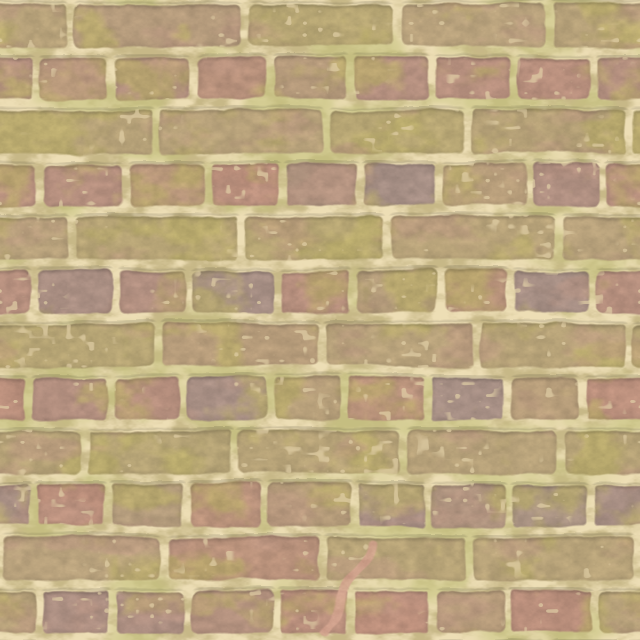
Write a WebGL 2 fragment shader that draws this texture.

```glsl
#version 300 es
precision highp float;

uniform vec2 u_resolution;
out vec4 fragColor;

float hash(vec2 p) {
  vec3 q = fract(p.xyx * 0.1031);
  q += dot(q, q.yzx + 33.33);
  return fract((q.x + q.y) * q.z);
}

// Value noise that wraps after a whole number of cells
float noise(vec2 uv, vec2 cells, float seed) {
  vec2 p = uv * cells, i = floor(p), f = fract(p);
  f = f * f * (3.0 - 2.0 * f);
  vec2 a = mod(i, cells) + seed, b = mod(i + 1.0, cells) + seed;
  return mix(mix(hash(a), hash(vec2(b.x, a.y)), f.x),
             mix(hash(vec2(a.x, b.y)), hash(b), f.x), f.y);
}

float fbm(vec2 uv, vec2 cells, float seed) {
  float sum = 0.0, weight = 0.5;
  for (int i = 0; i < 4; i++) {
    sum += weight * noise(uv, cells, seed);
    cells *= 2.0;
    seed += 17.0;
    weight *= 0.5;
  }
  return sum / 0.9375;
}

// Uneven position of the joint to the left of a brick
float joint(float column, float row, float count) {
  return column + 0.17 * (hash(vec2(mod(column, count), row) + 71.0) - 0.5);
}

void main() {
  vec2 uv = gl_FragCoord.xy / u_resolution;
  float soft = max(0.0022, 1.0 / u_resolution.y);

  // Wavering courses and ragged edges
  vec2 p = uv;
  p.y += 0.006 * (noise(uv, vec2(7.0, 12.0), 3.0) - 0.5);
  p += 0.005 * (vec2(fbm(uv, vec2(40.0), 11.0), fbm(uv, vec2(40.0), 47.0)) - 0.5);

  // Courses alternate between eight headers and four stretchers
  float course = floor(p.y * 12.0);
  float row = mod(course, 12.0);
  bool header = mod(row, 2.0) < 0.5;
  float count = header ? 8.0 : 4.0;
  float shift = header ? 0.36 + 0.2 * hash(vec2(row, 5.0)) : (mod(row, 4.0) > 2.0 ? 0.5 : 0.0);
  float x = p.x * count - shift;
  float column = floor(x);
  if (x < joint(column, row, count)) column -= 1.0;
  else if (x > joint(column + 1.0, row, count)) column += 1.0;
  float left = joint(column, row, count), right = joint(column + 1.0, row, count);
  vec2 id = vec2(mod(column, count), row);

  // Rounded brick outline, negative inside
  vec2 local = vec2((x - 0.5 * (left + right)) / count, p.y - (course + 0.53) / 12.0);
  vec2 halfSize = vec2(0.5 * (right - left) / count - 0.0062, 0.0332);
  float radius = 0.004 + 0.007 * hash(id + 9.0);
  vec2 q = abs(local) - halfSize + radius;
  float d = length(max(q, 0.0)) + min(max(q.x, q.y), 0.0) - radius;
  d += 0.004 * (noise(uv, vec2(24.0), 29.0) - 0.5);

  // Clay: mauve and red headers, mostly olive stretchers
  float tone = hash(id + 23.0), hue = hash(id + 41.0);
  float mauve = header ? 0.3 + 0.7 * smoothstep(0.0, 0.4, tone) : 0.1 + 0.75 * smoothstep(0.68, 1.0, tone);
  vec3 olive = mix(vec3(0.72, 0.66, 0.44), vec3(0.72, 0.64, 0.49), hue);
  vec3 purple = vec3(0.65, 0.56, 0.52), red = vec3(0.74, 0.56, 0.48);
  vec3 clay = mix(olive, mix(purple, red, hue), mauve);

  // Blotches of moss, rosy bare patches and fine grain
  float blotch = fbm(uv, vec2(14.0, 18.0), 61.0);
  clay = mix(clay, vec3(0.73, 0.68, 0.41), 0.65 * smoothstep(0.5, 0.72, blotch));
  float bare = fbm(uv, vec2(11.0, 20.0), 83.0);
  clay = mix(clay, vec3(0.73, 0.58, 0.51), 0.45 * smoothstep(0.52, 0.72, bare));
  float grain = fbm(uv, vec2(70.0, 90.0), 97.0);
  clay *= 0.9 + 0.2 * grain;

  // Dark rim, strongest under the upper edge
  float rim = smoothstep(-0.008, 0.0, d);
  float under = smoothstep(0.55, 1.0, local.y / halfSize.y);
  clay *= 1.0 - rim * (0.05 + 0.12 * under);

  // Pale chips and mortar smears
  float chip = smoothstep(0.76, 0.92, noise(uv, vec2(84.0, 110.0), 131.0));
  chip *= smoothstep(0.46, 0.64, noise(uv, vec2(15.0), 151.0));
  clay = mix(clay, vec3(0.88, 0.81, 0.65), 0.7 * chip);

  // Mortar: cream with mossy stretches and a shaded lower lip
  float crumb = fbm(uv, vec2(32.0, 56.0), 173.0);
  vec3 mortar = mix(vec3(0.78, 0.72, 0.53), vec3(0.93, 0.87, 0.71), smoothstep(0.25, 0.72, crumb));
  float moss = smoothstep(0.48, 0.72, fbm(uv, vec2(9.0, 13.0), 191.0));
  mortar = mix(mortar, vec3(0.77, 0.76, 0.49), 0.6 * moss);
  float lip = smoothstep(0.0, 0.003, local.y - halfSize.y) * (1.0 - smoothstep(0.003, 0.008, d));
  mortar *= 1.0 - 0.12 * lip;
  vec3 color = mix(clay, mortar, smoothstep(-soft, soft, d));

  // Dry pink stem lying across the lower courses
  float t = clamp((uv.y - 0.012) / 0.138, 0.0, 1.0);
  float bend = 0.507 + 0.073 * t + 0.007 * sin(t * 9.0);
  vec2 away = vec2((uv.x - bend) * 0.87, uv.y - mix(0.012, 0.15, t));
  float stem = length(away) - 0.0045 - 0.004 * noise(uv, vec2(50.0), 211.0);
  vec3 bark = mix(vec3(0.76, 0.56, 0.49), vec3(0.88, 0.70, 0.61), grain);
  color = mix(color, bark, 0.85 * (1.0 - smoothstep(-soft, soft, stem)));

  fragColor = vec4(color, 1.0);
}
```
